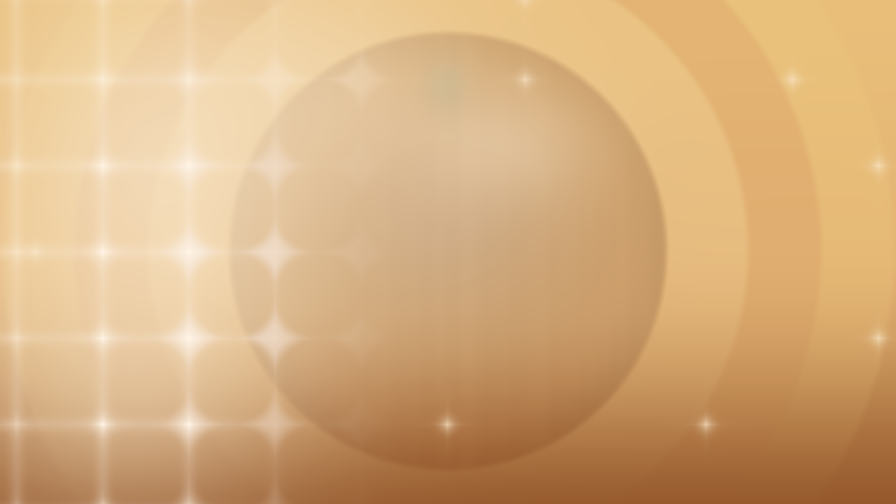
Write a Shadertoy shader that draws this background.

```glsl
// Warm golden backdrop with concentric discs and a lattice of soft sparkles.

const vec3 BROWN = vec3(0.56, 0.32, 0.15);
const vec3 GOLD  = vec3(0.89, 0.70, 0.45);
const vec3 HONEY = vec3(0.93, 0.79, 0.50);
const vec3 CREAM = vec3(0.97, 0.90, 0.79);
const vec3 TAN   = vec3(0.78, 0.60, 0.40);
const vec3 TAUPE = vec3(0.80, 0.68, 0.55);
const vec3 WHITE = vec3(1.0, 0.96, 0.91);
const vec3 SAGE  = vec3(0.76, 0.72, 0.58);

const float STEP = 0.171;                   // lattice spacing, in canvas heights
const vec2 LATTICE = vec2(0.033, 0.5);      // lattice origin
const vec2 CENTRE = vec2(0.889, 0.502);     // centre of the discs

float hash(float n) {
    return fract(sin(n * 127.1) * 43758.5);
}

// One-dimensional gradient noise, about -0.5 to 0.5
float gradientNoise(float x) {
    float i = floor(x), f = fract(x);
    float a = (hash(i) * 2.0 - 1.0) * f;
    float b = (hash(i + 1.0) * 2.0 - 1.0) * (f - 1.0);
    return mix(a, b, f * f * f * (f * (f * 6.0 - 15.0) + 10.0));
}

float glow(vec2 p, vec2 centre, vec2 size) {
    vec2 q = (p - centre) / size;
    return exp(-dot(q, q));
}

// Soft-edged disc: 1 inside the radius, 0 outside
float disc(float dist, float radius) {
    return 1.0 - smoothstep(radius - 0.009, radius + 0.009, dist);
}

// Four-pointed gap left between touching circles
float gapStar(vec2 q) {
    float d = length(abs(q) - 0.5 * STEP);
    return smoothstep(0.46 * STEP, 0.62 * STEP, d);
}

// Soft bright core with thin crossed rays
float sparkle(vec2 q, float size) {
    vec2 a = abs(q) / size;
    float rays = exp(-a.x * 1.3 - a.y * 5.0) + exp(-a.y * 1.3 - a.x * 5.0);
    return 0.42 * rays + 0.5 * exp(-dot(a, a) * 3.0);
}

vec3 background(vec2 p) {
    vec3 col = mix(BROWN, GOLD, smoothstep(-0.10, 0.52, p.y));
    return mix(col, HONEY, 0.5 * smoothstep(0.45, 1.0, p.y));
}

vec3 addDiscs(vec3 col, vec2 p) {
    float dist = length(p - CENTRE);
    float outer = disc(dist, 0.885) - disc(dist, 0.74);
    float gap = disc(dist, 0.74) - disc(dist, 0.595);
    float ring = disc(dist, 0.595) - disc(dist, 0.433);
    float inLight = smoothstep(-0.1, 0.6, p.y);
    col = mix(col, HONEY, 0.30 * outer * inLight);
    col = mix(col, vec3(0.86, 0.65, 0.42), 0.40 * gap * inLight);
    col = mix(col, vec3(0.93, 0.79, 0.57), 0.42 * ring * inLight);

    // Main disc: shaded towards its foot and upper rim
    vec3 face = mix(BROWN * 1.06, TAN, smoothstep(-0.02, 0.40, p.y));
    face = mix(face, vec3(0.83, 0.65, 0.43), 0.45 * smoothstep(0.45, 0.9, p.y));
    face *= 1.0 - 0.04 * smoothstep(0.34, 0.433, dist);
    col = mix(col, face, 0.82 * disc(dist, 0.433));

    // Inner disc: greyer, with faint vertical streaks
    col = mix(col, TAUPE, 0.75 * glow(p, vec2(0.89, 0.56), vec2(0.25, 0.22)));
    col = mix(col, TAN, 0.14 * disc(dist, 0.218));
    float streak = gradientNoise(p.x * 22.0) + 0.5 * gradientNoise(p.x * 45.0);
    return col + 0.015 * streak * disc(dist, 0.433);
}

// Pale haze drifting over the left side and the top of the inner disc
vec3 addHaze(vec3 col, vec2 p) {
    col = mix(col, CREAM, 0.74 * glow(p, vec2(0.32, 0.66), vec2(0.36, 0.42)));
    col = mix(col, CREAM, 0.42 * glow(p, vec2(0.24, 0.24), vec2(0.34, 0.28)));
    col = mix(col, CREAM, 0.36 * glow(p, vec2(0.66, 0.82), vec2(0.30, 0.20)));
    return mix(col, CREAM, 0.36 * glow(p, vec2(1.00, 0.71), vec2(0.18, 0.12)));
}

vec3 addLattice(vec3 col, vec2 p) {
    vec2 cell = floor((p - LATTICE) / STEP + 0.5);
    vec2 node = LATTICE + cell * STEP;
    vec2 q = p - node;

    // Large gap stars, strongest in the left middle
    float large = glow(p, vec2(0.46, 0.44), vec2(0.18, 0.34));
    col = mix(col, vec3(0.95, 0.88, 0.83), 0.78 * large * gapStar(q));
    float top = glow(p, vec2(0.63, 0.85), vec2(0.17, 0.10));
    col = mix(col, CREAM, 0.4 * top * gapStar(q));

    // Soft beams along the rows and columns
    float left = 1.0 - smoothstep(0.25, 0.70, p.x);
    vec2 beam = exp(-q * q / 0.00022);
    col = mix(col, WHITE, 0.15 * left * max(beam.x, beam.y));

    // Bright cores, peaking near the third column
    float lit = 0.35 + 0.60 * exp(-pow((node.x - 0.29) / 0.15, 2.0));
    lit *= 1.0 - smoothstep(0.42, 0.66, node.x);
    lit *= 1.0 - 0.35 * smoothstep(0.65, 0.9, node.y);
    float size = 0.034 + 0.022 * glow(node, vec2(0.40, 0.42), vec2(0.12, 0.3));
    col = mix(col, WHITE, min(0.95, lit * sparkle(q, size)));

    // One muted star above the centre
    float muted = glow(p, vec2(0.888, 0.83), vec2(0.045, 0.055));
    return mix(col, SAGE, 0.45 * muted);
}

// Lone sparkles, given as lattice column and row
vec3 addLoneSparkles(vec3 col, vec2 p) {
    vec2 spots[8] = vec2[8](vec2(9, 2), vec2(10, 1), vec2(10, -1), vec2(8, -2),
                            vec2(5, -2), vec2(5.9, 2), vec2(5.9, 2.95), vec2(0.22, 0));
    for (int i = 0; i < 8; i++) {
        vec2 q = p - LATTICE - spots[i] * STEP;
        col = mix(col, CREAM, min(0.8, 0.6 * sparkle(q, 0.029)));
    }
    return col;
}

void mainImage(out vec4 fragColor, in vec2 fragCoord) {
    vec2 p = fragCoord / iResolution.y;
    vec3 col = addHaze(addDiscs(background(p), p), p);
    col = addLoneSparkles(addLattice(col, p), p);
    fragColor = vec4(clamp(col, 0.0, 1.0), 1.0);
}
```
